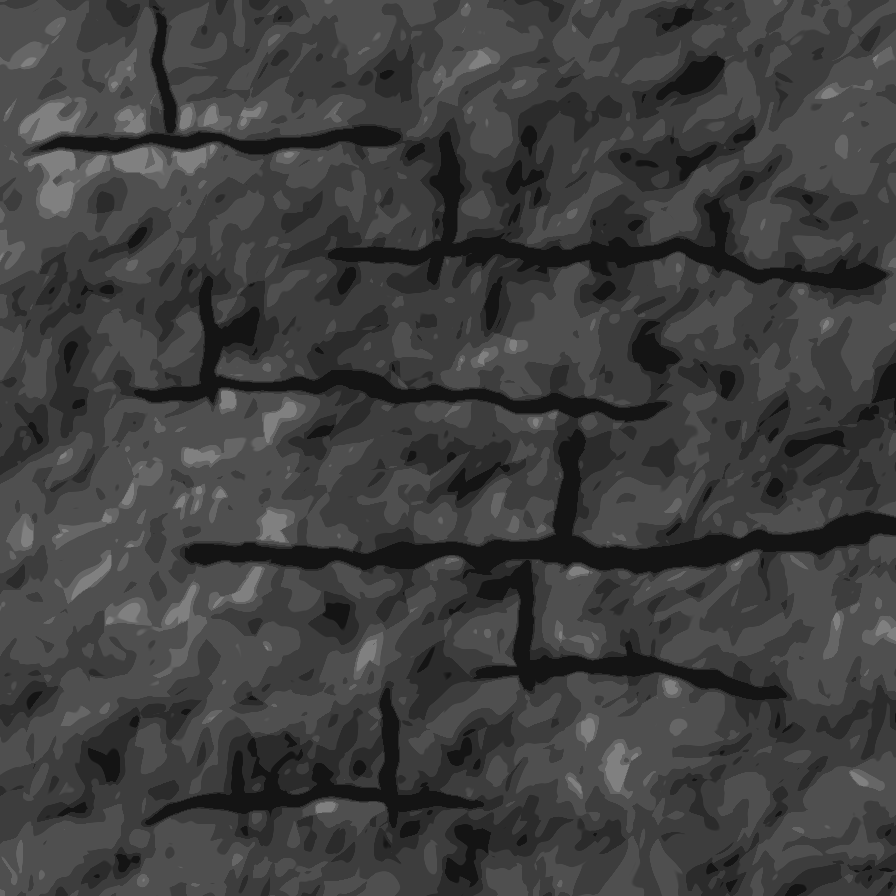
A WebGL 1 fragment shader for this texture:

```glsl
precision highp float;

uniform vec2 u_resolution;

float hash(vec2 p) {
  vec3 q = fract(p.xyx * vec3(0.1031, 0.1030, 0.0973));
  q += dot(q, q.yzx + 33.33);
  return fract((q.x + q.y) * q.z);
}

// Value noise centred on zero
float noise(vec2 p) {
  vec2 cell = floor(p);
  vec2 f = fract(p);
  f = f * f * (3.0 - 2.0 * f);
  float low = mix(hash(cell), hash(cell + vec2(1.0, 0.0)), f.x);
  float high = mix(hash(cell + vec2(0.0, 1.0)), hash(cell + 1.0), f.x);
  return mix(low, high, f.y) - 0.5;
}

vec2 rotate(vec2 p, float angle) {
  float c = cos(angle);
  float s = sin(angle);
  return vec2(c * p.x + s * p.y, c * p.y - s * p.x);
}

// Angular chips, each with its own tone and slope
float facets(vec2 p) {
  vec2 home = floor(p);
  float total = 0.0;
  float weights = 0.0;
  for (int j = -1; j <= 1; j++) {
    for (int i = -1; i <= 1; i++) {
      vec2 cell = home + vec2(float(i), float(j));
      vec2 centre = cell + vec2(hash(cell + 11.0), hash(cell + 57.0));
      vec2 offset = p - centre;
      float angle = 6.2832 * hash(cell + 91.0);
      float tone = hash(cell) - 0.5 + 0.6 * dot(offset, vec2(cos(angle), sin(angle)));
      float weight = exp(-30.0 * dot(offset, offset));
      total += tone * weight;
      weights += weight;
    }
  }
  return total / max(weights, 1e-12);
}

// Layered stone relief, scaled to unit deviation
float stoneTone(vec2 p) {
  vec2 bent = p + 0.03 * vec2(noise(p * 16.0), noise(p * 16.0 + 40.0));
  vec2 grain = rotate(bent, 0.6);
  float tone = 0.8 * noise(p * vec2(4.0, 6.0) + 5.0);
  tone += 1.1 * noise(grain * vec2(17.0, 38.0) + 20.0);
  tone += 0.7 * noise(rotate(bent, 1.2) * vec2(42.0, 80.0) + 70.0);
  tone += 0.35 * facets(bent * vec2(11.0, 13.0) + 30.0);
  tone += 0.5 * facets(grain * vec2(28.0, 40.0) + 60.0);
  return tone / 0.387;
}

// Uneven course of a crack
float wobble(float t, float seed) {
  return 0.05 * noise(vec2(t * 3.0 + 9.0, seed))
       + 0.016 * noise(vec2(t * 13.0 + 9.0, seed + 20.0))
       + 0.009 * noise(vec2(t * 45.0 + 9.0, seed + 40.0));
}

float reach(float t, vec2 span) {
  return smoothstep(0.0, 0.05, t - span.x) * smoothstep(0.0, 0.05, span.y - t);
}

// Dark core and a soft shadow around it
float crack(float dist, float along, float ends, float width) {
  float thick = width * ends * (1.0 + 1.4 * noise(vec2(along * 24.0 + 9.0, width * 900.0)));
  float core = 1.0 - smoothstep(thick * 0.7, thick + 0.008, abs(dist));
  return ends * (core + 0.15 * exp(-abs(dist) / 0.015));
}

// Splintered bright edges beside a ledge
float ledgeLight(float dist, float ends, vec2 p) {
  float below = smoothstep(-0.045, -0.012, dist) * (1.0 - smoothstep(-0.012, -0.006, dist));
  float above = smoothstep(0.008, 0.014, dist) * (1.0 - smoothstep(0.014, 0.06, dist));
  float chips = smoothstep(0.02, 0.2, noise(p * vec2(28.0, 11.0) + 80.0));
  return ends * chips * (below + 0.7 * above);
}

// Six flat grey tones with narrow smooth borders
float posterise(float tone, float blur) {
  float grey = 0.08;
  grey = mix(grey, 0.17, smoothstep(-blur, blur, tone + 2.1));
  grey = mix(grey, 0.24, smoothstep(-blur, blur, tone + 1.2));
  grey = mix(grey, 0.31, smoothstep(-blur, blur, tone));
  grey = mix(grey, 0.40, smoothstep(-blur, blur, tone - 1.55));
  return mix(grey, 0.50, smoothstep(-blur, blur, tone - 2.05));
}

void main() {
  vec2 p = gl_FragCoord.xy / u_resolution.y;
  vec2 q = p + 0.012 * vec2(noise(p * 24.0), noise(p * 24.0 + 40.0));
  float dark = 0.0;
  float light = 0.0;

  // Horizontal ledges, each with one upright joint above
  for (int i = 0; i < 6; i++) {
    float row = float(i);
    float main_joint = 1.0 - step(0.5, abs(row - 2.0));
    float start = 0.75 * hash(vec2(row, 3.0)) - 0.1;
    vec2 span = vec2(start, start + 0.35 + 0.4 * hash(vec2(row, 8.0)));
    span = mix(span, vec2(0.18, 1.1), main_joint);
    float level = 0.09 + 0.15 * row + 0.03 * (hash(vec2(row, 14.0)) - 0.5);
    float dist = q.y - level - wobble(q.x, row * 7.0);
    float ends = reach(q.x, span);
    dark = max(dark, crack(dist, q.x, ends, mix(0.003, 0.009, main_joint)));
    light = max(light, ledgeLight(dist, ends, q));

    float joint_x = mix(span.x, min(span.y, 1.0), 0.2 + 0.6 * hash(vec2(row, 21.0)));
    float side = q.x - joint_x - wobble(q.y, row * 7.0 + 3.0);
    float joint_ends = reach(q.y, vec2(level - 0.03, level + 0.16));
    dark = max(dark, crack(side, q.y, joint_ends, 0.004));
  }

  float tone = stoneTone(p) + 1.9 * light - 4.5 * dark;
  gl_FragColor = vec4(vec3(posterise(tone, 40.0 / u_resolution.y)), 1.0);
}
```
